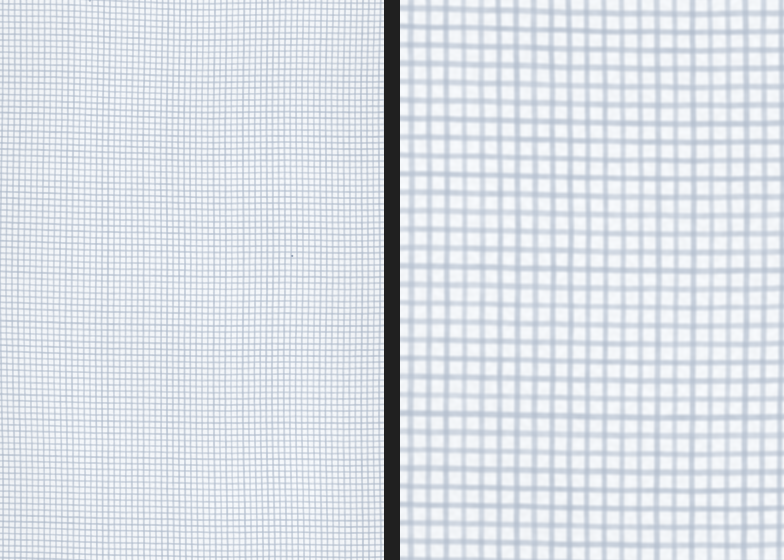
Left, the full canvas; right, a detail of the centre.
Write a Shadertoy shader that draws this pattern.

```glsl
// Fine blue checked cloth: soft woven lines on off-white, gently warped.

const vec2 REPEATS = vec2(65.0, 92.0);
const vec3 CLOTH = vec3(0.957, 0.967, 0.978);
const vec3 DYE_ABSORB = vec3(0.158, 0.137, 0.106);

float hash(vec2 p) {
    vec3 q = fract(vec3(p.xyx) * 0.1031);
    q += dot(q, q.yzx + 33.33);
    return fract((q.x + q.y) * q.z);
}

vec2 gradient(vec2 cell) {
    float angle = 6.2832 * hash(cell);
    return vec2(cos(angle), sin(angle));
}

// Gradient noise, roughly -0.7 to 0.7
float gradientNoise(vec2 p) {
    vec2 i = floor(p), f = fract(p);
    vec2 u = f * f * f * (f * (f * 6.0 - 15.0) + 10.0);
    float a = dot(gradient(i), f);
    float b = dot(gradient(i + vec2(1, 0)), f - vec2(1, 0));
    float c = dot(gradient(i + vec2(0, 1)), f - vec2(0, 1));
    float d = dot(gradient(i + vec2(1, 1)), f - vec2(1, 1));
    return mix(mix(a, b, u.x), mix(c, d, u.x), u.y);
}

// Slow bowing of the threads, in cell units
vec2 warpCloth(vec2 uv) {
    float leftSag = 0.9 * pow(1.0 - uv.x, 3.0);
    vec2 drift = vec2(gradientNoise(uv * vec2(2.0, 3.0) + 7.0),
                      gradientNoise(uv * vec2(3.0, 2.0) + 19.0));
    return uv * REPEATS + 0.45 * drift + vec2(0.35 * sin(3.0 * uv.y), -leftSag);
}

// One family of soft lines; each line has its own strength and patchy dye
float wovenLine(float across, float along, float pixel, float seed) {
    float id = floor(across);
    float wobble = 0.05 * gradientNoise(vec2(along * 0.4, id + seed));
    float dist = abs(fract(across) - 0.5 + wobble);
    float halfWidth = 0.15 + 0.03 * (hash(vec2(id, seed)) - 0.5);
    float soft = max(0.12, 0.7 * pixel);
    float shape = 1.0 - smoothstep(halfWidth - soft, halfWidth + soft, dist);
    float strength = 0.86 + 0.28 * hash(vec2(id, seed + 5.0));
    float patchy = 1.0 + 0.25 * gradientNoise(vec2(along * 0.7, id * 1.37 + seed));
    return shape * strength * patchy;
}

// Tiny dark fleck, measured in canvas heights
float fleck(vec2 p, vec2 centre, float radius, float pixel) {
    return 1.0 - smoothstep(radius - pixel, radius + pixel, length(p - centre));
}

void mainImage(out vec4 fragColor, in vec2 fragCoord) {
    vec2 uv = fragCoord / iResolution.xy;
    vec2 pixel = REPEATS / iResolution.xy;
    vec2 grid = warpCloth(uv);

    // Warp and weft dye, saturating where they cross
    float vertical = wovenLine(grid.x, grid.y, pixel.x, 11.0);
    float horizontal = wovenLine(grid.y, grid.x, pixel.y, 53.0);
    float dye = vertical + horizontal - 0.6 * vertical * horizontal;
    vec3 colour = CLOTH - DYE_ABSORB * dye;

    // Thread grain and broad uneven shading
    float grain = gradientNoise(grid * vec2(2.7, 3.1));
    float shade = gradientNoise(uv * vec2(3.0, 4.0) + 31.0);
    float edge = smoothstep(0.25, 0.5, abs(uv.x - 0.5));
    colour += 0.022 * grain + 0.012 * shade - 0.012 * edge;

    // Stray flecks
    float aspect = iResolution.x / iResolution.y;
    vec2 p = vec2(uv.x * aspect, uv.y);
    float blur = 0.7 / iResolution.y;
    float flecks = fleck(p, vec2(0.761 * aspect, 0.543), 0.0018, blur)
                 + 0.6 * fleck(p, vec2(0.234 * aspect, 0.999), 0.002, blur);
    colour = mix(colour, vec3(0.45, 0.52, 0.62), 0.8 * flecks);

    fragColor = vec4(clamp(colour, 0.0, 1.0), 1.0);
}
```
